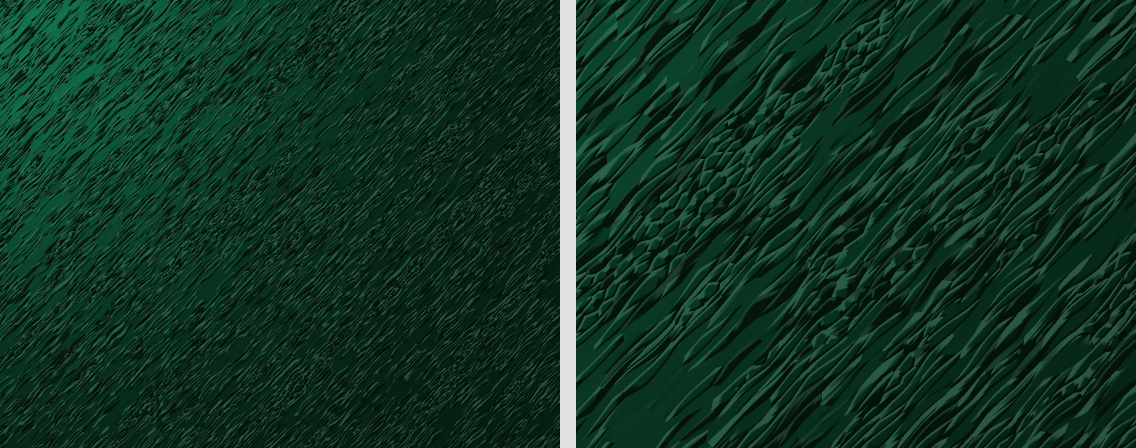
Left, the full canvas; right, a detail of the centre.
Reproduce this texture procedurally as a WebGL 1 fragment shader.

```glsl
precision highp float;
// Dark green brushed relief: fine slanted grains lit from the upper left corner.
// Stretched cellular noise gives each grain a pale upper rim and a dark lower rim;
// coarser cells of the same noise form bands of smooth sheet and of short crumbs.

uniform vec2 u_resolution;

const float GRAIN_ANGLE = 0.80;                 // radians above horizontal
const vec2 GRAIN_SIZE = vec2(0.043, 0.0063);    // along, across, in canvas heights
const vec2 CRUMB_SIZE = vec2(0.015, 0.0066);
const vec2 BAND_SIZE = vec2(0.40, 0.042);
const vec2 STREAK_SIZE = vec2(0.13, 0.017);
const float RIM_WIDTH = 0.50;                   // in grain widths
const float SWAY = 0.0010;                      // sideways bend of the grains
const float LIGHT_FALLOFF = 2.2;

const vec3 SHEET_DARK = vec3(0.020, 0.112, 0.062);
const vec3 SHEET_BRIGHT = vec3(0.065, 0.410, 0.285);
const vec3 GROOVE = vec3(0.012, 0.070, 0.038);
const vec3 RIM_DIM = vec3(0.215, 0.400, 0.305);
const vec3 RIM_BRIGHT = vec3(0.175, 0.460, 0.340);

vec2 hash2(vec2 cell) {
  vec2 k = vec2(dot(cell, vec2(127.1, 311.7)), dot(cell, vec2(269.5, 183.3)));
  return fract(sin(k) * 43758.547);
}

// x: nearest distance, y: gap to the second nearest,
// z: height above the nearest seed, w: random value of the cell
vec4 cellular(vec2 p) {
  vec2 base = floor(p);
  float nearest = 8.0;
  float second = 8.0;
  float rise = 0.0;
  float id = 0.0;
  for (int j = -1; j <= 1; j++) {
    for (int i = -1; i <= 1; i++) {
      vec2 cell = base + vec2(float(i), float(j));
      vec2 jitter = hash2(cell);
      vec2 away = p - cell - jitter;
      float dist = length(away);
      if (dist < nearest) {
        second = nearest;
        nearest = dist;
        rise = away.y;
        id = fract(jitter.x * 7.31 + jitter.y * 13.7);
      } else {
        second = min(second, dist);
      }
    }
  }
  return vec4(nearest, second - nearest, rise, id);
}

vec3 relief(vec2 p) {
  // Light fading from the upper left corner
  vec2 toCorner = p - vec2(0.0, 1.0);
  float light = exp(-LIGHT_FALLOFF * dot(toCorner, toCorner));

  // Axes along and across the grain, gently bent
  float c = cos(GRAIN_ANGLE);
  float s = sin(GRAIN_ANGLE);
  vec2 q = vec2(c * p.x + s * p.y, c * p.y - s * p.x);
  q.y += SWAY * (sin(q.x * 47.0 + 4.0 * sin(q.y * 31.0)) + sin(q.x * 83.0 - q.y * 109.0));

  // Long bands set how crowded and how broken the grains are
  float band = cellular(q / BAND_SIZE + 17.0).x;
  float streak = cellular(q / STREAK_SIZE + 41.0).x;
  float crowding = smoothstep(0.18, 0.70, 0.5 * band + 0.5 * streak);
  float broken = step(0.58, 0.6 * band + 0.4 * streak);
  vec4 grain = cellular(q / mix(GRAIN_SIZE, CRUMB_SIZE, broken));

  // Grain rims: lit above, shaded below, some grains sunk entirely
  float rim = 1.0 - smoothstep(RIM_WIDTH * 0.45, RIM_WIDTH, grain.y);
  float upper = smoothstep(-0.08, 0.12, grain.z);
  float present = smoothstep(-0.08, 0.08, 0.36 + 0.75 * crowding - grain.w);
  float sunk = step(0.74, fract(grain.w * 5.7)) * present;
  float lit = rim * upper * present * mix(0.74, 0.85, light);
  float shaded = max(rim * (1.0 - upper) * present, 0.9 * sunk);

  vec3 sheet = mix(SHEET_DARK, SHEET_BRIGHT, light);
  sheet *= mix(1.06, 0.92, band) * (0.92 + 0.16 * grain.w);
  vec3 color = mix(sheet, GROOVE, shaded);
  return mix(color, mix(RIM_DIM, RIM_BRIGHT, light), lit * (1.0 - 0.4 * sunk));
}

void main() {
  // Average of four samples per pixel smooths the rims
  vec3 color = vec3(0.0);
  for (int j = 0; j < 2; j++) {
    for (int i = 0; i < 2; i++) {
      vec2 offset = 0.5 * vec2(float(i), float(j)) - 0.25;
      color += relief((gl_FragCoord.xy + offset) / u_resolution.y);
    }
  }
  gl_FragColor = vec4(color * 0.25, 1.0);
}
```
